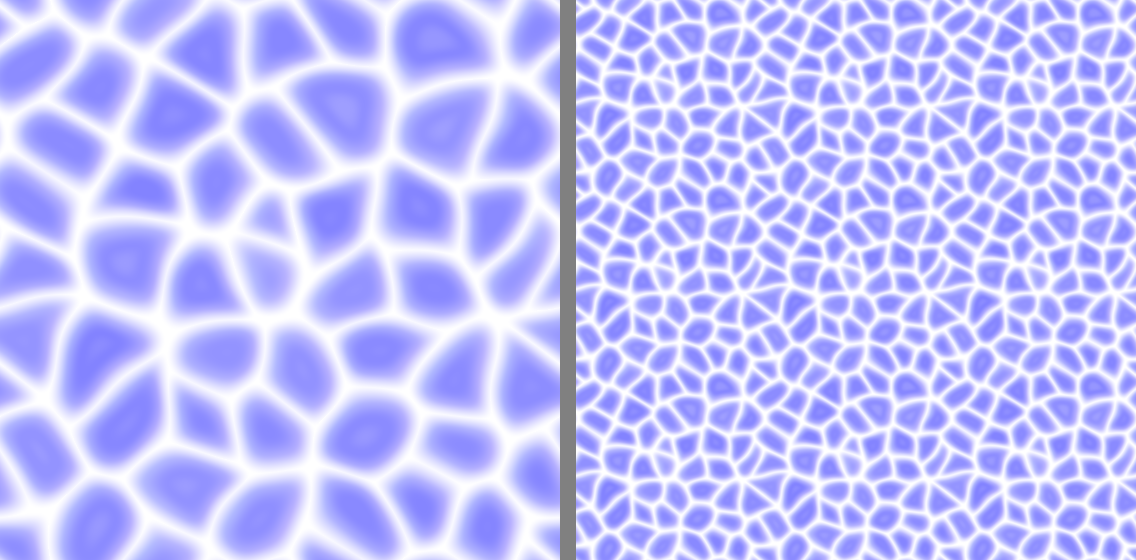
Left: one tile. Right: repeated 3 by 3.
Give the GLSL for this pattern, as a three.js fragment shader.

```glsl
varying vec2 vUv;

const float CELLS = 7.0;
const float TAU = 6.2831853;

vec2 hash2(vec2 p) {
  return fract(sin(vec2(dot(p, vec2(127.1, 311.7)), dot(p, vec2(269.5, 183.3)))) * 43758.5453);
}

// Jittered site of a grid cell, wrapped at the canvas border
vec2 site(vec2 cell) {
  return cell + 0.5 + 0.92 * (hash2(mod(cell, CELLS)) - 0.5);
}

// Value noise repeating every period units
float wrapNoise(vec2 p, float period) {
  vec2 i = floor(p);
  vec2 f = fract(p);
  f = f * f * (3.0 - 2.0 * f);
  float a = hash2(mod(i, period) + 31.0).x;
  float b = hash2(mod(i + vec2(1.0, 0.0), period) + 31.0).x;
  float c = hash2(mod(i + vec2(0.0, 1.0), period) + 31.0).x;
  float d = hash2(mod(i + 1.0, period) + 31.0).x;
  return mix(mix(a, b, f.x), mix(c, d, f.x), f.y);
}

void main() {
  // Gentle periodic warp bends the cell walls
  vec2 p = vUv * CELLS;
  p += 0.045 * sin(TAU * (vUv.yx * vec2(5.0, 4.0) + vUv * vec2(2.0, 3.0)));

  // Nearest site
  vec2 base = floor(p);
  vec2 home = base;
  vec2 center = p;
  float nearest = 100.0;
  for (int y = -2; y <= 2; y++) {
    for (int x = -2; x <= 2; x++) {
      vec2 cell = base + vec2(float(x), float(y));
      vec2 s = site(cell);
      float dist = dot(s - p, s - p);
      if (dist < nearest) {
        nearest = dist;
        home = cell;
        center = s;
      }
    }
  }

  // Smooth minimum of wall distances rounds the corners
  float sum = 0.0;
  vec2 facing = vec2(0.0);
  for (int y = -2; y <= 2; y++) {
    for (int x = -2; x <= 2; x++) {
      if (x == 0 && y == 0) continue;
      vec2 s = site(home + vec2(float(x), float(y)));
      vec2 normal = normalize(s - center);
      float weight = exp(-13.0 * dot(0.5 * (s + center) - p, normal));
      sum += weight;
      facing += weight * normal;
    }
  }
  facing /= sum;

  // Uneven wall width and lumpy interiors
  float lumps = wrapNoise(vUv * 14.0, 14.0) - 0.5;
  float depth = -log(sum) / 13.0 + 0.03 * lumps;

  // Wide soft rim, deeper core, and a faint lighter spot inside large cells
  float rim = smoothstep(-0.045, 0.165, depth);
  float core = smoothstep(0.05, 0.32, depth + 0.05 * lumps);
  float strength = mix(0.17, 0.24, hash2(mod(home, CELLS) + 57.0).y);
  float tone = 1.0 - 0.25 * rim - strength * core * rim;
  tone += 0.06 * smoothstep(0.33, 0.47, depth);

  // Cool tint on left rims, pink on right rims
  float side = dot(facing, vec2(-0.9, 0.3)) * rim * rim * (1.0 - core);
  vec3 color = vec3(tone - 0.022 * side, tone + 0.022 * side, 1.0);
  gl_FragColor = vec4(clamp(color, 0.0, 1.0), 1.0);
}
```
